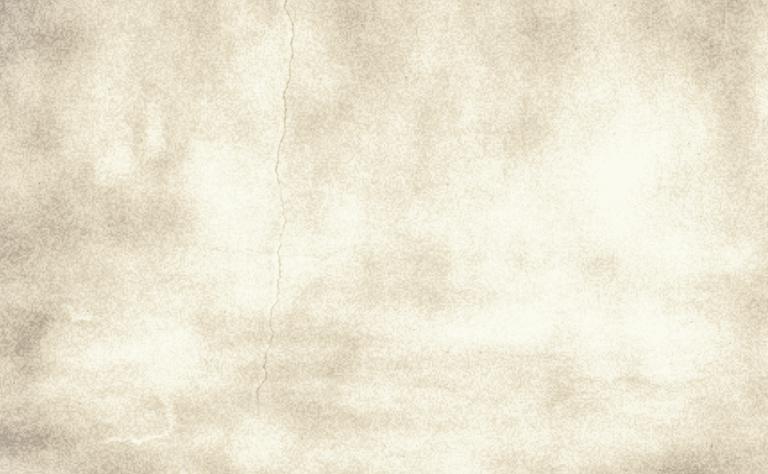
Write a Shadertoy shader that draws this texture.

```glsl
// Aged cream plaster wall: a pale centre darkening to stained corners.
// Layered value noise makes clouds, drips, bands and grain; ridged noise
// makes pale veins and hairlines, and a wavering line the long crack.

float hash(vec2 p) {
    vec3 q = fract(vec3(p.xyx) * 0.1031);
    q += dot(q, q.yzx + 33.33);
    return fract((q.x + q.y) * q.z);
}

float noise(vec2 p) {
    vec2 cell = floor(p), f = fract(p);
    f = f * f * (3.0 - 2.0 * f);
    float low = mix(hash(cell), hash(cell + vec2(1, 0)), f.x);
    float high = mix(hash(cell + vec2(0, 1)), hash(cell + vec2(1, 1)), f.x);
    return mix(low, high, f.y);
}

// Fractal noise, centred on zero
float fbm(vec2 p) {
    float sum = 0.0, amp = 0.5;
    for (int i = 0; i < 6; i++) {
        sum += amp * (noise(p) - 0.5);
        p = mat2(1.6, 1.2, -1.2, 1.6) * p + 17.3;
        amp *= 0.55;
    }
    return sum;
}

// Fractal noise that keeps the direction of its stretch
float streaks(vec2 p) {
    float sum = 0.0, amp = 0.5;
    for (int i = 0; i < 5; i++) {
        sum += amp * (noise(p) - 0.5);
        p = p * 2.03 + 11.7;
        amp *= 0.58;
    }
    return sum;
}

// Broken thin lines along the mid level of warped noise
float veins(vec2 p, float width) {
    vec2 warped = p + 0.09 * vec2(fbm(p * 9.0), fbm(p * 9.0 + 40.0));
    float ridge = abs(noise(warped * vec2(4.0, 8.0)) - 0.5);
    float broken = smoothstep(0.4, 0.62, noise(p * 7.0 + 60.0));
    return broken * (1.0 - smoothstep(0.0, width, ridge));
}

// Soft elliptical stain
float stain(vec2 p, vec2 centre, vec2 radius) {
    vec2 d = (p - centre) / radius;
    return exp(-dot(d, d));
}

// Sparse tiny pits, one candidate per cell
float pits(vec2 p) {
    vec2 cell = floor(p);
    vec2 centre = 0.3 + 0.4 * vec2(hash(cell + 5.0), hash(cell + 9.0));
    float size = 0.08 + 0.12 * hash(cell + 2.0);
    float dotShape = 1.0 - smoothstep(size * 0.4, size, length(fract(p) - centre));
    return dotShape * step(0.95, hash(cell + 21.0));
}

vec3 plasterColor(float tone) {
    vec3 c = mix(vec3(0.71, 0.66, 0.58), vec3(0.81, 0.76, 0.665), clamp(tone / 0.25, 0.0, 1.0));
    c = mix(c, vec3(0.88, 0.84, 0.745), clamp((tone - 0.25) / 0.25, 0.0, 1.0));
    c = mix(c, vec3(0.93, 0.90, 0.815), clamp((tone - 0.5) / 0.25, 0.0, 1.0));
    c = mix(c, vec3(0.96, 0.95, 0.885), clamp((tone - 0.75) / 0.2, 0.0, 1.0));
    return mix(c, vec3(0.985, 0.98, 0.935), clamp((tone - 0.95) / 0.3, 0.0, 1.0));
}

void mainImage(out vec4 fragColor, in vec2 fragCoord) {
    vec2 p = fragCoord / iResolution.y;
    float aspect = iResolution.x / iResolution.y;
    float leftSide = 1.0 - smoothstep(0.2, 0.34, p.x / aspect);

    // Pale centre, dark edges
    vec2 q = (p - vec2(0.61 * aspect, 0.46)) / vec2(0.95, 0.64);
    float edge = dot(q, q);
    float tone = 0.99 - 0.45 * edge;

    // Clouds, vertical drips above and horizontal bands below
    float cloud = fbm(p * 4.2 + 3.0);
    tone += 0.75 * cloud + 0.45 * fbm(p * 11.0 + 8.0);
    tone += 0.75 * streaks(p * vec2(9.0, 3.0) + 31.0) * smoothstep(0.2, 0.75, p.y);
    float band = streaks(p * vec2(3.5, 13.0) + 52.0);
    tone += 0.75 * band * (1.0 - smoothstep(0.25, 0.7, p.y));

    // Local stains, roughened by the noise
    vec2 s = p + 0.14 * vec2(cloud, band);
    float dirt = stain(s, vec2(0.82 * aspect, 0.2), vec2(0.17, 0.017));
    dirt += stain(s, vec2(0.45 * aspect, 0.12), vec2(0.13, 0.03));
    dirt += 0.8 * stain(s, vec2(0.08 * aspect, 0.58), vec2(0.09, 0.12));
    dirt += 0.8 * stain(s, vec2(0.72 * aspect, 0.92), vec2(0.09, 0.09));
    dirt += 0.8 * stain(s, vec2(0.355 * aspect, 0.99), vec2(0.025, 0.06));
    dirt += stain(s, vec2(0.05 * aspect, 0.24), vec2(0.035, 0.12));
    dirt += stain(s, vec2(aspect, 0.27), vec2(0.06, 0.15));
    dirt += 0.7 * stain(s, vec2(0.94 * aspect, 0.95), vec2(0.08, 0.12));
    tone -= 0.25 * dirt;

    // Light washed patches
    tone += 0.2 * stain(s, vec2(0.17 * aspect, 0.26), vec2(0.11, 0.08));
    tone += 0.15 * stain(s, vec2(0.88 * aspect, 0.45), vec2(0.06, 0.18));

    // Pale veins on the left, faint dark hairlines elsewhere
    tone += 0.36 * leftSide * veins(p, 0.06);
    tone -= 0.16 * (1.0 - leftSide) * veins(p + 7.0, 0.02) * smoothstep(0.5, 0.7, noise(p * 5.0 + 14.0));

    // Long crack with a pale lip and a shaded side
    float crackX = 0.342 * aspect + 0.052 * smoothstep(0.05, 0.85, p.y);
    crackX += 0.06 * streaks(vec2(p.y * 9.0, 4.0));
    float d = p.x - crackX;
    float crackFade = smoothstep(0.06, 0.25, p.y) * (0.45 + 0.55 * noise(vec2(p.y * 22.0, 2.0)));
    tone -= 0.45 * crackFade * (1.0 - smoothstep(0.0006, 0.0036, abs(d)));
    tone += 0.14 * crackFade * exp(-pow((d + 0.007) / 0.005, 2.0));
    tone -= 0.15 * crackFade * exp(-abs(d + 0.018) / 0.014) * noise(p * 8.0);

    // Fine plaster grain and pits
    tone += 0.42 * (noise(p * 265.0) - 0.5) + 0.1 * (noise(p * 120.0 + 70.0) - 0.5);
    tone -= 0.3 * pits(p * 45.0);

    // Greyer, cooler dirt toward the corners
    vec3 color = plasterColor(tone);
    float grey = smoothstep(0.9, 1.8, edge + 0.3 * dirt - 1.2 * cloud);
    color = mix(color, vec3(dot(color, vec3(0.333))) * vec3(1.03, 0.99, 0.95), 0.35 * grey);
    fragColor = vec4(color, 1.0);
}
```
